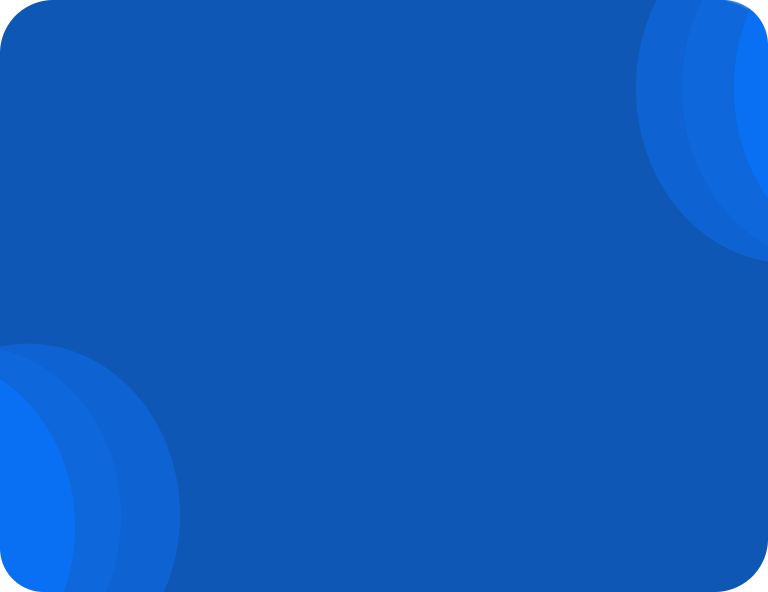
This background is drawn by a Shadertoy shader. Its source:

```glsl
// A flat blue card with rounded corners on white, with three nested
// ellipses rising from the lower left and three from the upper right.
// Each shape is a signed distance, blended over the one beneath it.

// Design space: height 1, origin at the lower left.
const vec2 CARD_SIZE = vec2(1.2973, 1.0);
const float RADIUS_TOP_LEFT = 0.090;
const float RADIUS_TOP_RIGHT = 0.076;
const float RADIUS_BOTTOM_LEFT = 0.074;
const float RADIUS_BOTTOM_RIGHT = 0.090;

const vec3 PAPER = vec3(1.0);
const vec3 CARD_BLUE = vec3(0.053, 0.342, 0.710);
const vec3 RING_BLUES[3] = vec3[3](
    vec3(0.053, 0.386, 0.818),
    vec3(0.053, 0.406, 0.860),
    vec3(0.040, 0.440, 0.952));

// Ellipses from the outermost to the innermost.
const vec2 LOWER_CENTERS[3] = vec2[3](
    vec2(0.0473, 0.1301), vec2(-0.0524, 0.1267), vec2(-0.1301, 0.1098));
const vec2 UPPER_CENTERS[3] = vec2[3](
    vec2(1.3311, 0.8514), vec2(1.4088, 0.8514), vec2(1.4966, 0.8514));
const vec2 LOWER_RADII = vec2(0.2568, 0.2895);
const vec2 UPPER_RADII = vec2(0.2568, 0.2956);

// Thin pale sliver along the upper right corner.
const vec3 GLINT_COLOR = vec3(0.26, 0.54, 0.93);
const float GLINT_WIDTH = 0.005;
const vec2 GLINT_SPAN = vec2(1.222, 1.268);

// Distance to an ellipse, first order accurate near its edge.
float ellipseDistance(vec2 p, vec2 radii) {
    float k = length(p / radii);
    float slope = length(p / (radii * radii));
    return k * (k - 1.0) / max(slope, 1e-4);
}

// Distance to the card, with a separate radius for each corner.
float cardDistance(vec2 p) {
    vec2 q = p - 0.5 * CARD_SIZE;
    float left = q.y > 0.0 ? RADIUS_TOP_LEFT : RADIUS_BOTTOM_LEFT;
    float right = q.y > 0.0 ? RADIUS_TOP_RIGHT : RADIUS_BOTTOM_RIGHT;
    float radius = q.x > 0.0 ? right : left;
    vec2 d = abs(q) - 0.5 * CARD_SIZE + radius;
    return length(max(d, 0.0)) + min(max(d.x, d.y), 0.0) - radius;
}

// Coverage of a shape, softened over about one pixel.
float coverage(float dist, float pixel) {
    return clamp(0.5 - dist / pixel, 0.0, 1.0);
}

void mainImage(out vec4 fragColor, in vec2 fragCoord) {
    vec2 p = fragCoord / iResolution.xy * CARD_SIZE;
    float pixel = 1.0 / iResolution.y;

    // Nested ellipses, painted from the outside in
    vec3 color = CARD_BLUE;
    for (int i = 0; i < 3; i++) {
        float lower = ellipseDistance(p - LOWER_CENTERS[i], LOWER_RADII);
        float upper = ellipseDistance(p - UPPER_CENTERS[i], UPPER_RADII);
        color = mix(color, RING_BLUES[i], coverage(min(lower, upper), pixel));
    }

    // Corner glint, fading at both ends
    float card = cardDistance(p);
    float glint = smoothstep(-GLINT_WIDTH, 0.0, card);
    glint *= smoothstep(GLINT_SPAN.x, GLINT_SPAN.x + 0.02, p.x);
    glint *= 1.0 - smoothstep(GLINT_SPAN.y - 0.008, GLINT_SPAN.y, p.x);
    glint *= step(0.5, p.y);
    color = mix(color, GLINT_COLOR, glint);

    // Rounded card over the paper
    color = mix(PAPER, color, coverage(card, pixel));
    fragColor = vec4(color, 1.0);
}
```
